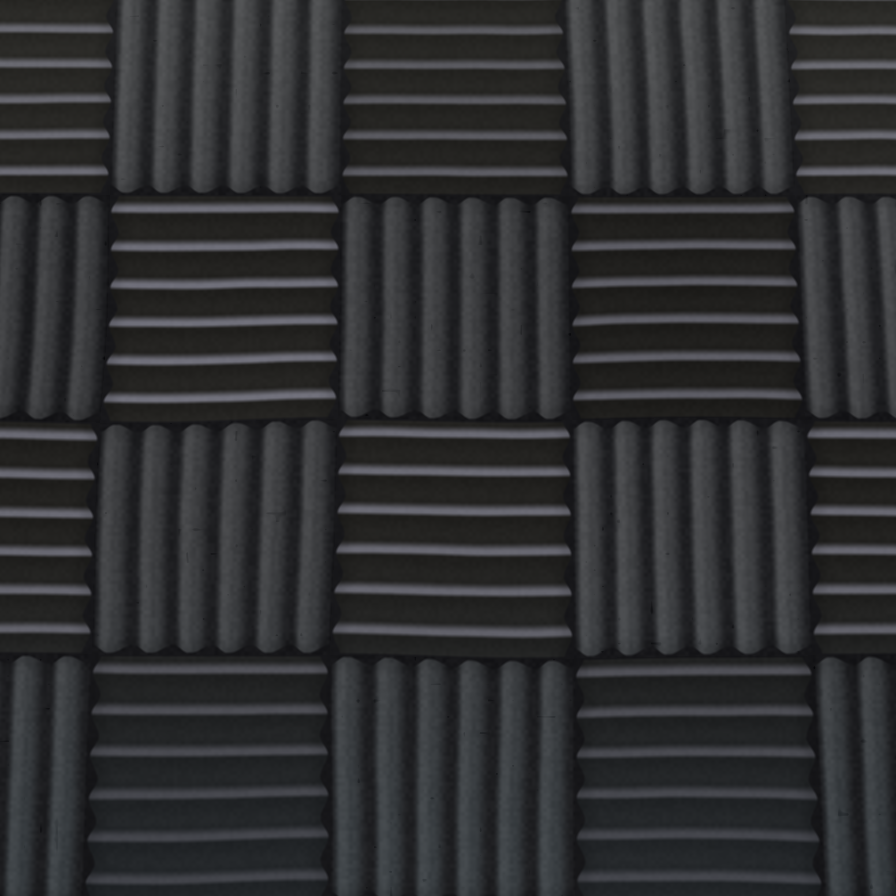
Write a WebGL 1 fragment shader that draws this texture.

```glsl
precision highp float;
// Wall of charcoal acoustic foam: square tiles with six wedge ridges each,
// turned a quarter from tile to tile. A mild perspective warp gives the grid,
// a lit ridge profile shades each tile, and noise adds wear and foam grain.

uniform vec2 u_resolution;

float hash(vec2 p) {
  vec3 q = fract(p.xyx * vec3(0.1031, 0.1030, 0.0973));
  q += dot(q, q.yzx + 33.33);
  return fract((q.x + q.y) * q.z);
}

float noise(vec2 p) {
  vec2 i = floor(p), f = fract(p);
  f = f * f * (3.0 - 2.0 * f);
  return mix(mix(hash(i), hash(i + vec2(1.0, 0.0)), f.x),
             mix(hash(i + vec2(0.0, 1.0)), hash(i + 1.0), f.x), f.y);
}

// Smooth band rising over r.x..r.y and falling over r.z..r.w.
float band(float x, vec4 r) {
  return smoothstep(r.x, r.y, x) * (1.0 - smoothstep(r.z, r.w, x));
}

// Tile coordinates: columns widen and rows grow taller down the wall.
vec2 tileSpace(vec2 p) {
  float d = p.y - 0.2188;
  return vec2((p.x - 0.505) / (0.2485 + 0.028 * p.y) + 0.5,
              1.0 + 4.09 * d - 0.38 * d * d);
}

// Ridges running across: a thin lit upper slope over a dark underside.
vec3 levelRidges(float phase, float depth, float strength) {
  float lit = band(phase, vec4(0.12, 0.37, 0.40, 0.53));
  float bounce = smoothstep(0.5, 1.0, phase) + 1.0 - smoothstep(0.0, 0.3, phase);
  vec3 face = mix(vec3(0.125, 0.122, 0.114), vec3(0.135, 0.148, 0.16), depth);
  return mix(face + 0.022 * (bounce - 0.5), vec3(0.42, 0.42, 0.46), lit * strength);
}

// Ridges running down: broad soft faces, a pale left shoulder, dark valleys.
vec3 uprightRidges(float phase, float depth) {
  float face = band(phase, vec4(0.02, 0.24, 0.54, 0.94));
  float shoulder = band(phase, vec4(0.10, 0.27, 0.32, 0.52));
  vec3 lit = mix(vec3(0.237, 0.241, 0.25), vec3(0.215, 0.235, 0.25), depth);
  return mix(vec3(0.115, 0.117, 0.127), lit, face) + 0.045 * shoulder;
}

void main() {
  vec2 p = gl_FragCoord.xy / u_resolution;
  p.y = 1.0 - p.y;

  // Slightly uneven hanging of the tiles
  vec2 g = tileSpace(p);
  g += 0.028 * (vec2(noise(g * 1.3 + 7.0), noise(g * 1.3 + 31.0)) - 0.5);
  vec2 cell = floor(g), f = g - cell;
  float wear = hash(cell + 19.0);
  bool level = mod(cell.x + cell.y, 2.0) < 0.5;

  // x runs across the ridges, y along them
  vec2 r = level ? f.yx : f;
  float phase = fract(r.x * 6.0 + 0.025 * (noise(g * 5.0) - 0.5));
  float depth = smoothstep(0.55, 1.0, p.y);
  float strength = (0.82 + 0.18 * wear) * mix(0.82, 1.0, smoothstep(0.1, 0.3, p.y));
  strength *= 1.0 - 0.42 * depth;
  vec3 color = level ? levelRidges(phase, depth, strength)
                     : uprightRidges(phase, depth);

  // Gaps: crests reach the tile end, valleys fall short of it as teeth
  float crest = level ? band(phase, vec4(0.0, 0.45, 0.45, 1.0))
                      : band(phase, vec4(0.0, 0.38, 0.46, 1.0));
  float end = min(r.y, 1.0 - r.y) - 0.032 * (1.0 - crest);
  float side = min(r.x, 1.0 - r.x);
  float solid = smoothstep(0.001, 0.016, end) * smoothstep(0.0, 0.014, side);
  color *= mix(0.86, 1.0, smoothstep(0.0, 0.09, end));
  color = mix(vec3(0.085, 0.085, 0.095), color, solid);

  // Broad light falloff, tile tone and foam grain
  color *= 0.95 + 0.13 * wear;
  color += vec3(0.030, 0.031, 0.028) * (1.0 - smoothstep(0.0, 0.3, p.y));
  color += 0.016 * (noise(p * 4.0 + 3.0) - 0.5);
  color += 0.030 * (noise(p * 240.0) - 0.5) * (level ? 0.5 : 1.0);
  color -= 0.05 * smoothstep(0.94, 1.0, noise(p * 110.0 + 50.0)) * float(!level);
  gl_FragColor = vec4(color, 1.0);
}
```
